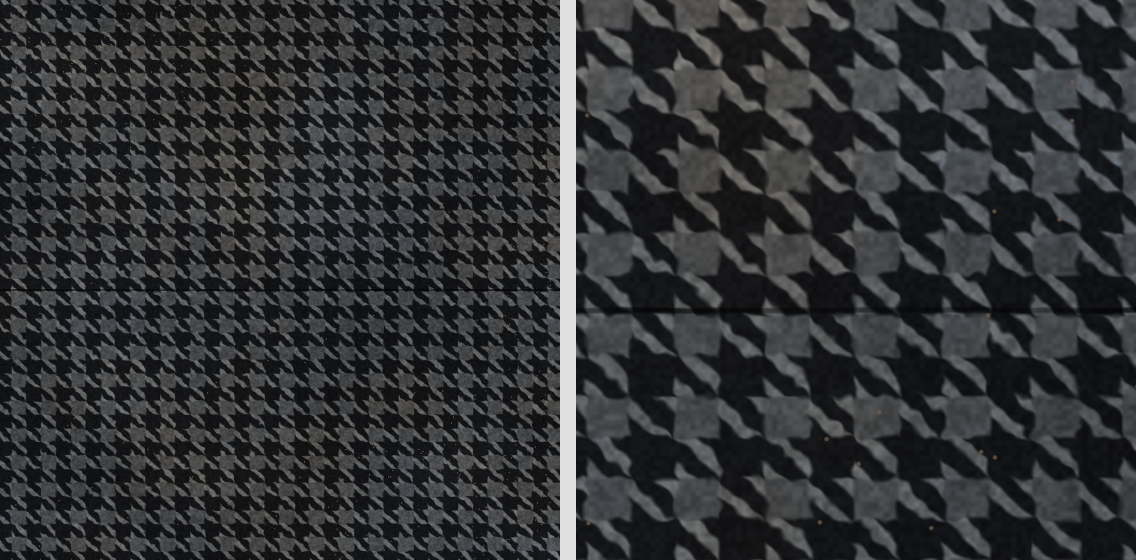
Left, the full canvas; right, a detail of the centre.
Reproduce this pattern procedurally as a WebGL 2 fragment shader.

```glsl
#version 300 es
precision highp float;

uniform vec2 u_resolution;
out vec4 fragColor;

const vec2 REPEATS = vec2(18.8, 20.5);
const vec2 PHASE = vec2(0.62, 0.675);
const vec3 DARK_WOOL = vec3(0.075, 0.078, 0.086);
const vec3 GREY_WOOL = vec3(0.280, 0.285, 0.290);
const vec3 PALE_WOOL = vec3(0.375, 0.380, 0.382);
const vec3 WARM_LINT = vec3(0.46, 0.37, 0.30);

float hash(vec2 p) {
    vec3 q = fract(p.xyx * vec3(0.1031, 0.1030, 0.0973));
    q += dot(q, q.yzx + 33.33);
    return fract((q.x + q.y) * q.z);
}

float noise(vec2 p) {
    vec2 i = floor(p);
    vec2 f = fract(p);
    f = f * f * (3.0 - 2.0 * f);
    float low = mix(hash(i), hash(i + vec2(1.0, 0.0)), f.x);
    float high = mix(hash(i + vec2(0.0, 1.0)), hash(i + 1.0), f.x);
    return mix(low, high, f.y);
}

float fbm(vec2 p) {
    float sum = 0.0;
    float weight = 0.5;
    for (int i = 0; i < 4; i++) {
        sum += weight * noise(p);
        p = p * 2.03 + 17.1;
        weight *= 0.5;
    }
    return sum / 0.9375;
}

// Periodic soft band centred on whole numbers
float band(float t, float halfWidth, float soft) {
    float d = abs(fract(t + 0.5) - 0.5);
    return 1.0 - smoothstep(halfWidth - soft, halfWidth + soft, d);
}

// Houndstooth coverage: x = square body, y = diagonal teeth
vec2 houndstooth(vec2 p, float toothWidth, float soft) {
    float warp = band(p.x - 0.25, 0.25, soft);
    float weft = band(p.y - 0.25, 0.25, soft);
    float diagonal = 2.0 * (p.x + p.y);
    float above = band(diagonal - 0.25, toothWidth, soft * 2.5);
    float beside = band(diagonal - 0.75, toothWidth, soft * 2.5);
    float teeth = warp * (1.0 - weft) * above + weft * (1.0 - warp) * beside;
    return vec2(warp * weft, teeth);
}

// Sparse round fibres, one candidate per grid square
float lint(vec2 uv, float count, float density) {
    vec2 p = uv * count;
    vec2 id = floor(p);
    vec2 centre = 0.35 + 0.3 * vec2(hash(id + 7.3), hash(id + 41.9));
    float dotMask = 1.0 - smoothstep(0.15, 0.5, length(fract(p) - centre));
    return dotMask * step(1.0 - density, hash(id + 90.7));
}

// Soft round region used to gather the lint
float patchMask(vec2 uv, vec2 centre, vec2 radius) {
    return 1.0 - smoothstep(0.2, 1.0, length((uv - centre) / radius));
}

void main() {
    vec2 uv = gl_FragCoord.xy / u_resolution;
    float pixel = REPEATS.y / min(u_resolution.x, u_resolution.y);

    // Woolly distortion of the woven cell
    vec2 wobble = vec2(noise(uv * 145.0), noise(uv * 145.0 + 53.0)) - 0.5;
    vec2 cell = uv * REPEATS + PHASE + wobble * 0.08;
    vec2 cover = houndstooth(cell, 0.21, max(0.035, pixel * 0.7));

    // Fibre grain and broad uneven fading
    float grain = noise(uv * 330.0) - 0.5;
    float fleck = noise(uv * 170.0 + 29.0) - 0.5;
    float fade = fbm(uv * vec2(5.0, 6.0) + 3.0) - 0.5;
    float repeatTone = hash(floor(cell)) - 0.5;
    float tone = 1.0 + 0.28 * grain + 0.22 * fleck + 0.35 * fade + 0.08 * repeatTone;

    vec3 ground = DARK_WOOL * (1.0 + 0.5 * grain + 0.5 * fade);
    vec3 color = ground * (1.0 - cover.x - cover.y);
    color += (GREY_WOOL * cover.x + PALE_WOOL * cover.y) * tone;

    // Cool and neutral dye patches
    float dye = fbm(uv * 7.0 + 61.0) - 0.5;
    color *= 1.0 + dye * vec3(-0.16, -0.02, 0.16);

    // Narrow horizontal seam
    float seamDistance = abs(uv.y - 0.482 - 0.001 * (noise(uv.xx * 25.0) - 0.5));
    float seam = 1.0 - smoothstep(0.0007, 0.0025, seamDistance);
    color *= 1.0 - seam * (0.4 + 0.3 * noise(vec2(uv.x * 18.0, 4.0)));

    // Warm lint gathered near opposite corners
    float gather = patchMask(uv, vec2(0.12, 0.91), vec2(0.38, 0.25));
    gather += patchMask(uv, vec2(0.82, 0.10), vec2(0.42, 0.28));
    gather += 0.5 * patchMask(uv, vec2(1.0, 0.55), vec2(0.25, 0.6));
    float specks = lint(uv, 260.0, 0.002 + 0.022 * gather);
    color = mix(color, WARM_LINT, 0.75 * specks);

    fragColor = vec4(clamp(color, 0.0, 1.0), 1.0);
}
```
